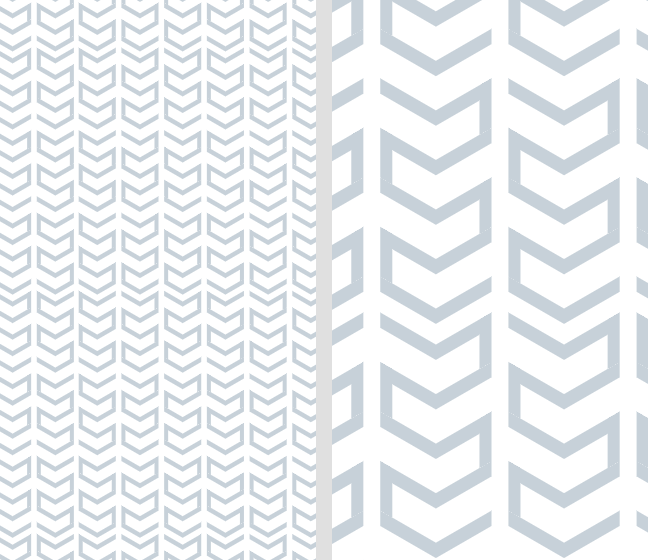
Left: the whole. Right: its middle third, enlarged.
This pattern is drawn by a WebGL 2 fragment shader. Its source:

```glsl
#version 300 es
precision highp float;
// Columns of grey-blue chevrons on white, joined into ribbons by side bars.
// Each column is sheared so its chevrons become level stripes; bars then
// alternate sides in groups of five, with slightly shorter gaps at tile seams.

uniform vec2 u_resolution;
out vec4 outColor;

const vec3 PAPER = vec3(1.0);
const vec3 INK = vec3(0.78, 0.82, 0.85);

// Lengths are in column pitches, except PITCH, a fraction of the canvas width
const float PITCH = 0.1352;
const vec2 ORIGIN = vec2(1.776, 1.115);  // tile corner, from the top left
const vec2 TILE = vec2(9.981, 5.692);    // ten columns by fifteen rows
const float HALF_WIDTH = 0.434;
const float SLOPE = 0.577;
const float ROW_STEP = 0.3865;
const float STRIPE = 0.120;              // vertical thickness of a chevron arm
const float BAR = 0.094;
const float GROUP_ROWS = 5.0;
const float MIRROR_EVERY = 3.0;

// Signed distance to the ribbon pattern, y pointing down
float ribbonDistance(vec2 p) {
  // Column and position across it
  float across = mod(p.x - ORIGIN.x, TILE.x);
  float column = floor(across);
  float x = across - column - 0.5;

  // Shear the chevrons flat, then find the row within the tile
  float drop = (HALF_WIDTH - abs(x)) * SLOPE;
  float down = mod(p.y - ORIGIN.y - drop, TILE.y);
  float row = floor(down / ROW_STEP);
  float y = down - row * ROW_STEP;
  float rowHeight = min(ROW_STEP, TILE.y - row * ROW_STEP);

  // Chevron of this row and the one below it
  float stripe = abs(y - 0.5 * STRIPE) - 0.5 * STRIPE;
  float d = min(stripe, rowHeight - y) * inversesqrt(1.0 + SLOPE * SLOPE);

  // Side bar, absent after the last chevron of a group
  float place = mod(row, GROUP_ROWS);
  float side = mod(column, MIRROR_EVERY) < 0.5 ? -1.0 : 1.0;
  side *= 1.0 - 2.0 * mod(place, 2.0);
  if (place < GROUP_ROWS - 1.5) {
    d = min(d, HALF_WIDTH - BAR - x * side);
  }

  // Cut the ribbon off straight at both sides
  return max(d, abs(x) - HALF_WIDTH);
}

void main() {
  float unit = u_resolution.x * PITCH;
  vec2 p = vec2(gl_FragCoord.x, u_resolution.y - gl_FragCoord.y) / unit;
  float coverage = clamp(0.5 - ribbonDistance(p) * unit, 0.0, 1.0);
  outColor = vec4(mix(PAPER, INK, coverage), 1.0);
}
```
